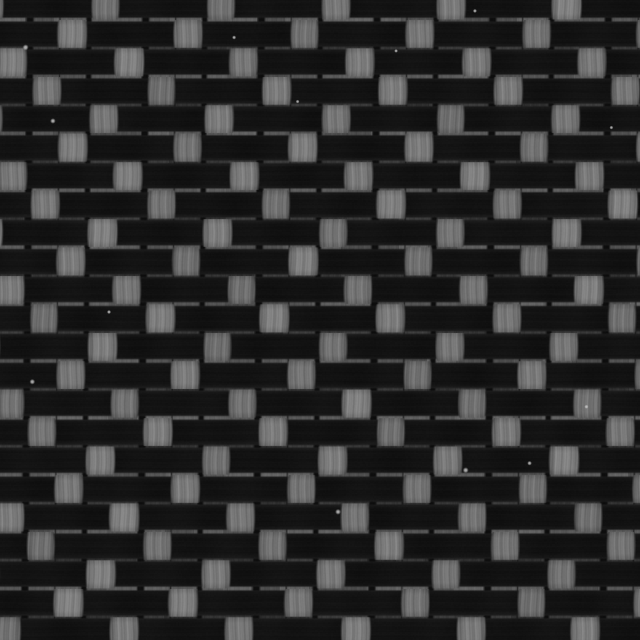
This texture is drawn by a three.js fragment shader. Its source:

```glsl
// Dark broken-twill weave: black horizontal ribbons crossed by grey fibrous yarns.
varying vec2 vUv;

const float ROWS = 22.5;
const float REPEATS = 5.533;
const float ROW_SHIFT = 0.31;     // part of a row cut off at the top
const float SKEW = 0.0022;        // sideways drift per row, in repeats
const float YARN_HALF = 0.119;    // half width of a yarn, in repeats
const vec4 YARN_CENTRES = vec4(0.908, 0.636, 0.118, 0.405); // by row, modulo 4

const float RIBBON_GREY = 0.07;
const float SEAM_GREY = 0.115;
const float GAP_GREY = 0.05;
const float YARN_GREY = 0.455;
const float SPECK_GREY = 0.8;

float hash(vec2 p) {
  vec3 q = fract(vec3(p.xyx) * 0.1031);
  q += dot(q, q.yzx + 33.33);
  return fract((q.x + q.y) * q.z);
}

// Soft-edged strip around zero
float strip(float d, float halfSize, float soft) {
  return 1.0 - smoothstep(halfSize - soft, halfSize + soft, abs(d));
}

// Layered sines for the fibres, roughly -1 to 1
float fibres(float t, float seed) {
  float phase = seed * 40.0;
  return 0.45 * sin(t * 75.0 + phase)
       + 0.35 * sin(t * 168.0 + phase * 1.7)
       + 0.2 * sin(t * 310.0 + phase * 2.3);
}

// Centre of the yarn that surfaces in a given row
float yarnCentre(float row) {
  vec4 pick = vec4(equal(vec4(0.0, 1.0, 2.0, 3.0), vec4(mod(row, 4.0))));
  return dot(YARN_CENTRES, pick);
}

// Coverage by any of the four yarns of a repeat
float anyYarn(float x) {
  vec4 d = abs(fract(x - YARN_CENTRES + 0.5) - 0.5);
  vec4 c = 1.0 - smoothstep(YARN_HALF - 0.02, YARN_HALF + 0.008, d);
  return max(max(c.x, c.y), max(c.z, c.w));
}

// Black ribbon with faint lengthwise streaks, paler towards its seams
float ribbon(float x, float y, float row) {
  float streak = fibres(y * 0.25 + 0.004 * sin(x * 5.0 + row), hash(vec2(row, 3.0)));
  float patchy = sin(x * 9.0 + row * 2.1) * sin(x * 3.7 - row * 1.3);
  float edge = smoothstep(0.28, 0.5, abs(y));
  return mix(RIBBON_GREY, SEAM_GREY, edge) + 0.008 * streak + 0.009 * patchy;
}

// Yarn slivers seen between two rows; every other seam is brighter
float seam(float grey, float x, float r) {
  float k = floor(r + 0.5);
  float bright = mod(k, 2.0);
  float line = strip(r - k, mix(0.045, 0.065, bright), 0.045);
  float vary = 0.85 + 0.3 * hash(vec2(floor(x * 4.0 + 0.12), k));
  float sliver = mix(0.21, 0.34, bright) * vary + 0.025 * fibres(x, k);
  return mix(grey, mix(GAP_GREY, sliver, anyYarn(x)), line);
}

// Square of yarn crossing over the ribbon: x = grey, y = coverage
vec2 yarnSquare(float x, float y, float row) {
  float t = x - yarnCentre(row);
  vec2 id = vec2(floor(t + 0.5), row);
  float seed = hash(id + 17.0);
  float d = t - id.x + 0.02 * (hash(id + 41.0) - 0.5);
  float halfWidth = YARN_HALF + 0.012 * (seed - 0.5);
  float bulge = 0.008 * (0.5 - 4.0 * y * y);
  float cover = strip(d, halfWidth + bulge, 0.014) * strip(y, 0.495, 0.04);
  float rounded = 1.0 - 0.2 * smoothstep(0.06, 0.12, abs(d))
                      - 0.12 * smoothstep(0.25, 0.5, abs(y));
  float streak = fibres(d + 0.004 * sin(y * 4.0 + seed * 6.0), seed);
  float grey = YARN_GREY * (0.94 + 0.18 * seed) * rounded + 0.055 * streak;
  return vec2(grey, cover);
}

// Sparse dust, one possible grain per cell
float specks(vec2 uv) {
  vec2 cell = floor(uv * 9.0);
  vec2 spot = 0.15 + 0.7 * vec2(hash(cell + 5.0), hash(cell + 71.0));
  float present = step(0.87, hash(cell + 29.0));
  float size = 0.002 + 0.002 * hash(cell + 53.0);
  float d = length(uv * 9.0 - cell - spot) / 9.0;
  return present * (1.0 - smoothstep(0.2 * size, 1.4 * size, d));
}

void main() {
  // Rows are counted downwards
  float r = (1.0 - vUv.y) * ROWS + ROW_SHIFT;
  float row = floor(r);
  float y = r - row - 0.5;
  float x = vUv.x * REPEATS + SKEW * r;

  // Ribbons, seams, then surfacing yarns
  float grey = seam(ribbon(x, y, row), x, r);
  vec2 yarn = yarnSquare(x, y, row);
  grey = mix(grey, yarn.x, yarn.y);

  // Dust and fine grain
  grey = mix(grey, SPECK_GREY, 0.8 * specks(vUv));
  grey += 0.008 * (hash(floor(vUv * 400.0)) - 0.5);
  gl_FragColor = vec4(vec3(grey), 1.0);
}
```
